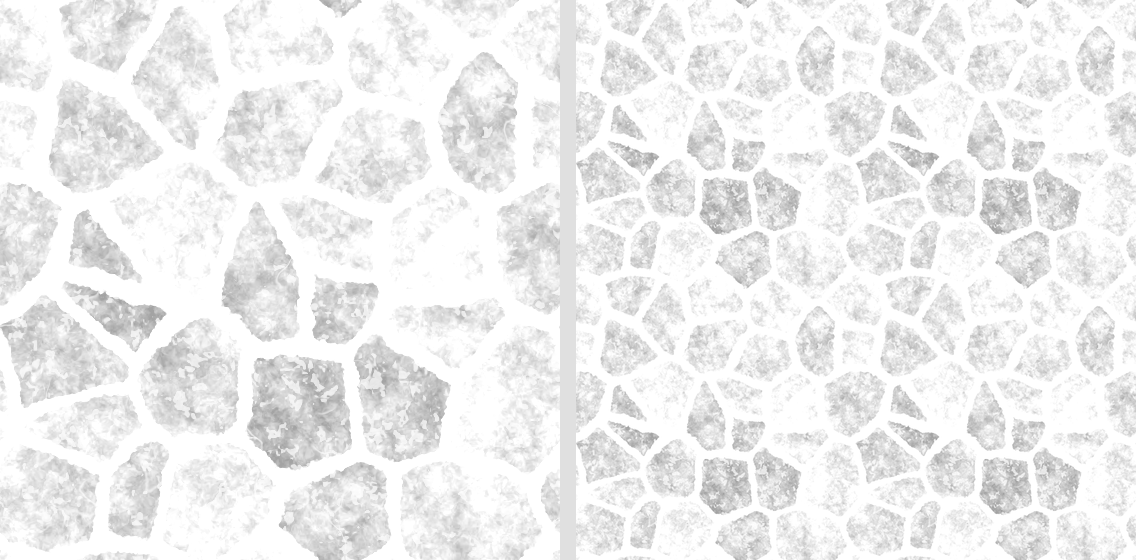
Left: one tile. Right: repeated 2 by 2.
Give the GLSL for this texture, as a Shadertoy shader.

```glsl
// Tiling pale flagstones: mottled grey irregular slabs with ragged edges and wide white joints.

const ivec2 GRID = ivec2(5, 6);      // stones across and up; rows even for the stagger
const float JITTER = 0.86;           // irregularity of the stone centres
const float CORNER_ROUNDING = 0.012;
const float MAX_INK = 0.36;          // darkest grey is white minus this

// Integer hash giving two values in 0..1
vec2 hash2(ivec2 cell, int seed) {
    uvec2 v = uvec2(cell) * 1664525u + uint(seed) * 747796405u + 1013904223u;
    v.x += v.y * 1664525u;
    v.y += v.x * 1664525u;
    v ^= v >> 16u;
    v.x += v.y * 1664525u;
    v.y += v.x * 1664525u;
    v ^= v >> 16u;
    return vec2(v & 65535u) / 65535.0;
}

ivec2 wrapCell(ivec2 cell, ivec2 period) {
    return (cell + period * 8) % period;
}

// Value noise that repeats once per canvas
float noise(vec2 p, int period, int seed) {
    p *= float(period);
    ivec2 cell = ivec2(floor(p));
    vec2 f = fract(p);
    f = f * f * (3.0 - 2.0 * f);
    ivec2 wrap = ivec2(period);
    float a = hash2(wrapCell(cell, wrap), seed).x;
    float b = hash2(wrapCell(cell + ivec2(1, 0), wrap), seed).x;
    float c = hash2(wrapCell(cell + ivec2(0, 1), wrap), seed).x;
    float d = hash2(wrapCell(cell + ivec2(1, 1), wrap), seed).x;
    return mix(mix(a, b, f.x), mix(c, d, f.x), f.y);
}

float fbm(vec2 p, int period, int octaves, float gain, int seed) {
    float sum = 0.0, weight = 1.0, total = 0.0;
    for (int i = 0; i < octaves; i++) {
        sum += weight * noise(p, period, seed + i);
        total += weight;
        weight *= gain;
        period *= 2;
    }
    return sum / total;
}

// Wrapped displacement, centred on zero
vec2 warp(vec2 p, int period, int octaves, float amount, int seed) {
    return amount * (vec2(fbm(p, period, octaves, 0.6, seed),
                          fbm(p, period, octaves, 0.6, seed + 20)) - 0.5);
}

float smoothMin(float a, float b, float k) {
    float h = max(k - abs(a - b), 0.0) / k;
    return min(a, b) - 0.25 * h * h * k;
}

// Jittered centre, with every other row shifted half a stone
vec2 stoneCentre(ivec2 cell) {
    vec2 offset = 0.5 + JITTER * (hash2(wrapCell(cell, GRID), 7) - 0.5);
    offset.x += 0.5 * float(cell.y & 1) - 0.25;
    return (vec2(cell) + offset) / vec2(GRID);
}

// Distance to the rounded cell border; also returns the stone's wrapped cell
float stoneBorder(vec2 p, out ivec2 stone) {
    ivec2 home = ivec2(floor(p * vec2(GRID)));
    ivec2 nearest = home;
    float best = 9.0;
    for (int y = -2; y <= 2; y++)
    for (int x = -2; x <= 2; x++) {
        ivec2 cell = home + ivec2(x, y);
        float d = distance(p, stoneCentre(cell));
        if (d < best) { best = d; nearest = cell; }
    }
    vec2 centre = stoneCentre(nearest);
    float border = 1.0;
    for (int y = -2; y <= 2; y++)
    for (int x = -2; x <= 2; x++) {
        if (x == 0 && y == 0) continue;
        vec2 other = stoneCentre(nearest + ivec2(x, y));
        float d = dot(0.5 * (centre + other) - p, normalize(other - centre));
        border = smoothMin(border, d, CORNER_ROUNDING);
    }
    stone = wrapCell(nearest, GRID);
    return border;
}

// Thin bright lines along the mid level of a noise field
float veins(vec2 p, int period, float width, int seed) {
    float level = abs(fbm(p, period, 3, 0.5, seed) - 0.5);
    return 1.0 - smoothstep(0.0, width, level);
}

// Grey taken away from white by the mottled stone surface
float stoneInk(vec2 p, float tone) {
    vec2 q = p + warp(p, 30, 3, 0.014, 40);
    float mottle = fbm(q, 10, 6, 0.85, 60) - 0.5;
    float plates = smoothstep(0.46, 0.54, fbm(q, 22, 4, 0.8, 80)) - 0.5;
    float ink = mix(-0.015, 0.208, tone) + 0.70 * mottle + 0.065 * plates;
    float veinMask = smoothstep(0.4, 0.65, noise(p, 13, 90));
    float flecks = smoothstep(0.59, 0.68, fbm(q, 48, 3, 0.85, 100));
    ink *= 1.0 - 0.6 * veinMask * veins(q, 8, 0.016, 110);
    ink *= 1.0 - 0.7 * flecks;
    return clamp(ink, 0.0, MAX_INK);
}

void mainImage(out vec4 fragColor, in vec2 fragCoord) {
    vec2 uv = fragCoord / iResolution.xy;

    // Slab outlines: gentle bends plus fine chipping
    vec2 bent = uv + warp(uv, 9, 2, 0.03, 130) + warp(uv, 50, 3, 0.010, 160);
    ivec2 stone;
    float border = stoneBorder(bent, stone);
    border += 0.012 * (fbm(uv, 64, 3, 0.8, 180) - 0.5);
    vec2 traits = hash2(stone, 190);
    float jointHalfWidth = mix(0.011, 0.018, traits.y);
    float softness = max(0.0012, 0.75 / iResolution.y);
    float slab = smoothstep(-softness, softness, border - jointHalfWidth);

    // Each stone has its own tone and its own part of the surface pattern
    float ink = stoneInk(uv + hash2(stone, 210), traits.x);
    fragColor = vec4(vec3(1.0 - slab * ink), 1.0);
}
```
